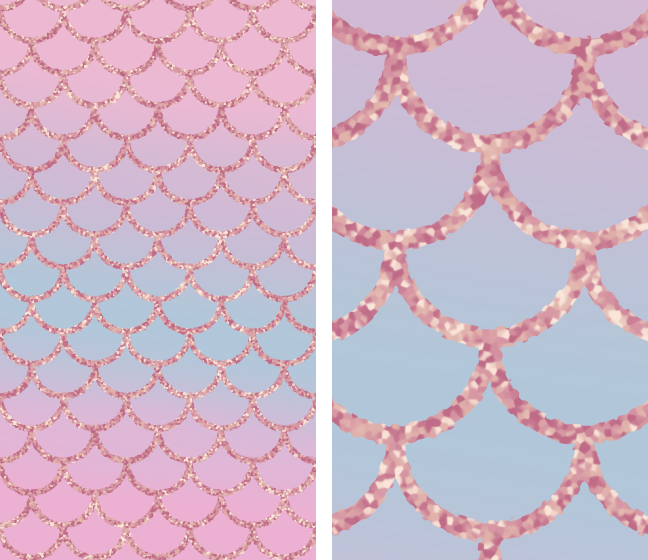
Left, the full canvas; right, a detail of the centre.
This pattern is drawn by a WebGL 2 fragment shader. Its source:

```glsl
#version 300 es
precision highp float;
// Mermaid scales outlined in rose-gold glitter over a pink, lilac and blue wash.

#define SCALES_ACROSS 5.0
#define ROW_STEP 0.1022      // row spacing, in canvas widths
#define ROW_OFFSET 0.0055    // height of the lowest row of centres
#define LINE_WIDTH 0.0200
#define LINE_RAGGED 0.0045   // how far grains disturb the line edge
#define GRAINS_ACROSS 150.0
#define WASH_TILT 0.085      // slant of the colour bands
#define WASH_WOBBLE 0.045

uniform vec2 u_resolution;
out vec4 fragColor;

const vec3 PINK_TOP = vec3(0.930, 0.725, 0.825);
const vec3 LILAC = vec3(0.815, 0.730, 0.835);
const vec3 BLUE = vec3(0.695, 0.780, 0.850);
const vec3 ORCHID = vec3(0.870, 0.720, 0.845);
const vec3 PINK_BASE = vec3(0.925, 0.690, 0.825);

const vec3 GLITTER_DEEP = vec3(0.750, 0.420, 0.530);
const vec3 GLITTER_ROSE = vec3(0.840, 0.590, 0.640);
const vec3 GLITTER_GOLD = vec3(0.880, 0.700, 0.670);
const vec3 GLITTER_SPARK = vec3(0.980, 0.900, 0.850);

// Integer hash of a cell, giving two values in 0..1
vec2 hash2(vec2 cell) {
  uvec2 q = uvec2(ivec2(cell)) * uvec2(1597334673u, 3812015801u);
  uint n = (q.x ^ q.y) * 1597334673u;
  n = (n ^ (n >> 15)) * 2246822519u;
  n ^= n >> 13;
  return vec2(n & 65535u, n >> 16) / 65535.0;
}

float valueNoise(vec2 p) {
  vec2 i = floor(p), f = fract(p);
  f = f * f * (3.0 - 2.0 * f);
  float low = mix(hash2(i).x, hash2(i + vec2(1, 0)).x, f.x);
  float high = mix(hash2(i + vec2(0, 1)).x, hash2(i + vec2(1, 1)).x, f.x);
  return mix(low, high, f.y);
}

// Soft vertical wash, slanted and gently brushed sideways
vec3 washColor(vec2 p, float height) {
  float brush = valueNoise(p * vec2(2.0, 7.0)) - 0.5;
  float t = p.y / height + WASH_TILT * (p.x - 0.5) + WASH_WOBBLE * brush;
  vec3 color = mix(PINK_BASE, ORCHID, smoothstep(0.08, 0.23, t));
  color = mix(color, BLUE, smoothstep(0.20, 0.40, t));
  color = mix(color, LILAC, smoothstep(0.43, 0.68, t));
  return mix(color, PINK_TOP, smoothstep(0.64, 0.88, t));
}

// Distance to the centre line of the nearest hanging half circle
float scaleDistance(vec2 p) {
  float radius = 0.5 / SCALES_ACROSS;
  float firstRow = floor((p.y - ROW_OFFSET) / ROW_STEP);
  float nearest = 1.0;
  for (int i = 0; i < 3; i++) {
    float row = firstRow + float(i);
    float shift = 0.5 * mod(row, 2.0);
    float x = (fract(p.x * SCALES_ACROSS - shift + 0.5) - 0.5) / SCALES_ACROSS;
    vec2 q = vec2(abs(x), p.y - ROW_OFFSET - row * ROW_STEP);
    float d = q.y < 0.0 ? abs(length(q) - radius) : length(q - vec2(radius, 0));
    nearest = min(nearest, d);
  }
  return nearest;
}

// Colour of one glitter flake; warmth leans a patch from rose to gold
vec3 flakeColor(float tone, float warmth) {
  float t = tone + 0.30 * (warmth - 0.5);
  vec3 color = mix(GLITTER_DEEP, GLITTER_ROSE, smoothstep(0.10, 0.42, t));
  color = mix(color, GLITTER_GOLD, smoothstep(0.45, 0.72, t));
  return mix(color, GLITTER_SPARK, smoothstep(0.78, 0.95, t));
}

// Softly blended jittered flakes: colour in rgb, edge roughness in a
vec4 glitter(vec2 p) {
  float warmth = valueNoise(p * 13.0 + 40.0);
  vec2 g = p * GRAINS_ACROSS, cell = floor(g);
  vec4 sum = vec4(0.0);
  float total = 0.0;
  for (int y = -1; y <= 1; y++) {
    for (int x = -1; x <= 1; x++) {
      vec2 id = cell + vec2(x, y);
      vec2 away = id + hash2(id) - g;
      vec2 look = hash2(id + 517.0);
      float weight = exp(-7.0 * dot(away, away));
      sum += weight * vec4(flakeColor(look.x, warmth), look.y - 0.5);
      total += weight;
    }
  }
  return sum / total;
}

void main() {
  vec2 p = gl_FragCoord.xy / u_resolution.x;
  float pixel = 1.0 / u_resolution.x;
  vec4 flakes = glitter(p);
  float edge = scaleDistance(p) - 0.5 * LINE_WIDTH + LINE_RAGGED * flakes.a;
  float line = 1.0 - smoothstep(-0.75 * pixel, 0.75 * pixel, edge);
  vec3 wash = washColor(p, u_resolution.y / u_resolution.x);
  fragColor = vec4(mix(wash, flakes.rgb, line), 1.0);
}
```
